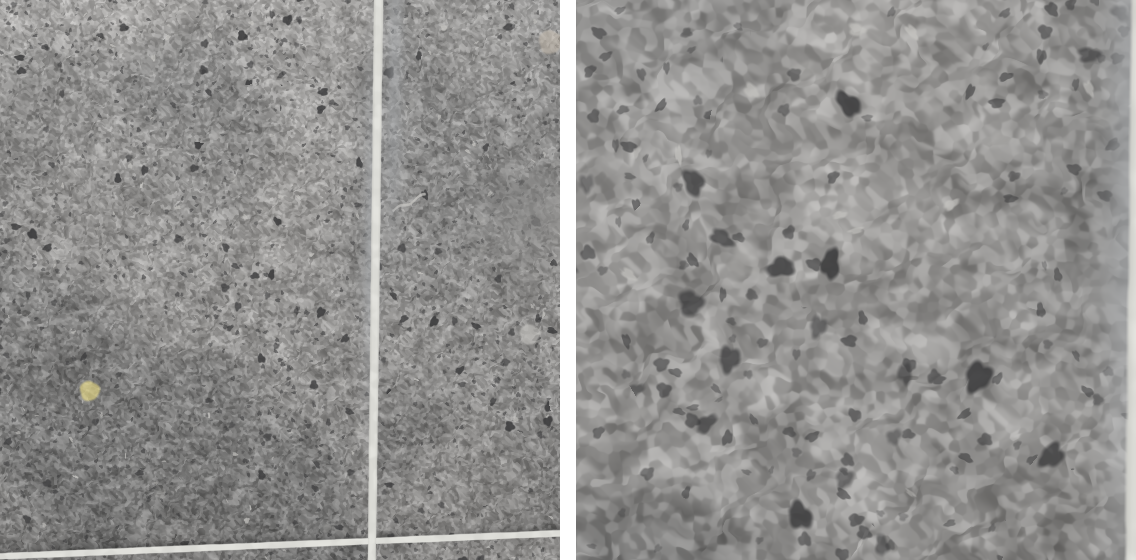
Left, the full canvas; right, a detail of the centre.
Give the GLSL for this texture, as a Shadertoy shader.

```glsl
#define STONE vec3(0.550, 0.547, 0.542)
#define GROUT vec3(0.87, 0.87, 0.85)
#define DARK_CHIP vec3(0.23, 0.23, 0.235)
#define PALE_CHIP vec3(0.78, 0.775, 0.76)
#define YELLOW_CHIP vec3(0.80, 0.76, 0.52)
#define JOINT_HALF vec2(0.0078, 0.0058)
#define GRAIN 0.18
#define CLOUD 0.11

vec3 hash3(vec2 cell) {
    vec3 q = fract(cell.xyx * vec3(0.1031, 0.1030, 0.0973));
    q += dot(q, q.yxz + 33.33);
    return fract((q.xxy + q.yzz) * q.zyx);
}

// Soft cellular mosaic, centred on zero
float mosaic(vec2 p) {
    vec2 cell = floor(p), f = fract(p);
    float sum = 0.0, total = 0.0;
    for (int y = -1; y <= 1; y++)
    for (int x = -1; x <= 1; x++) {
        vec2 o = vec2(x, y);
        vec3 h = hash3(cell + o);
        vec2 d = o + h.xy - f;
        float w = exp(-7.0 * dot(d, d));
        sum += w * h.z;
        total += w;
    }
    return sum / total - 0.5;
}

// Scattered, randomly turned chips; stretch sets their elongation
float chips(vec2 p, float scale, float density, float radius, float stretch) {
    p *= scale;
    vec2 cell = floor(p), f = fract(p);
    float soft = max(0.07, 0.8 * scale / iResolution.y);
    float mask = 0.0;
    for (int y = -1; y <= 1; y++)
    for (int x = -1; x <= 1; x++) {
        vec2 o = vec2(x, y);
        vec3 h = hash3(cell + o), k = hash3(cell + o + 71.0);
        vec2 d = f - o - h.xy;
        float a = 6.2832 * k.x;
        d = mat2(cos(a), sin(a), -sin(a), cos(a)) * d;
        d.y *= mix(1.0, stretch, k.y);
        float turn = atan(d.y, d.x);
        float r = radius * (0.5 + 0.5 * k.z);
        r *= 1.0 + 0.14 * sin(3.0 * turn + 6.0 * k.y) + 0.08 * sin(5.0 * turn + a);
        float shape = 1.0 - smoothstep(-soft, soft, length(d) - r);
        mask = max(mask, shape * step(h.z, density) * (0.5 + 0.5 * k.z));
    }
    return mask;
}

// One rounded pebble with a wavy rim
float pebble(vec2 p, float r) {
    float a = atan(p.y, p.x);
    r *= 1.0 + 0.06 * sin(3.0 * a + 1.0) + 0.03 * sin(5.0 * a);
    return 1.0 - smoothstep(-0.003, 0.003, length(p) - r);
}

float glow(vec2 p, vec2 size) {
    p /= size;
    return exp(-dot(p, p));
}

vec3 stone(vec2 uv, vec2 tile) {
    vec2 p = uv + 3.7 * tile + 2.0;
    float cloud = mosaic(p * 4.5);
    float cluster = mosaic(p * 9.0 + 5.0);
    float polish = 0.65 * glow(uv - vec2(0.96, 0.62), vec2(0.10, 0.08));
    float rough = 1.0 - polish;

    // Layered grain, bent by a coarser layer so the cells look irregular
    float bend = mosaic(p * 60.0 + 9.0);
    vec2 warped = p + 0.008 * vec2(bend, -bend);
    float grain = GRAIN * mosaic(warped * 200.0)
                + 0.75 * GRAIN * mosaic(warped * vec2(85.0, 110.0))
                + 0.45 * GRAIN * mosaic(p * 32.0);
    vec3 col = STONE + grain * rough + CLOUD * cloud + 0.4 * CLOUD * cluster;
    col += 0.09 * (uv.y - 0.5);
    col += vec3(0.005, 0.0, -0.005) * cloud;

    // Chips from faint and large to dark and sharp
    float crowd = clamp(1.0 + 2.5 * cluster, 0.3, 2.0);
    col = mix(col, PALE_CHIP, 0.25 * rough * chips(p + 7.0, 26.0, 0.12, 0.26, 2.0));
    col = mix(col, PALE_CHIP, 0.75 * rough * chips(p + 3.0, 46.0, 0.05, 0.26, 4.0));
    col = mix(col, DARK_CHIP, 0.60 * rough * chips(p, 75.0, 0.20 * crowd, 0.34, 2.0));
    col = mix(col, DARK_CHIP, 0.90 * rough * chips(p + 1.0, 34.0, 0.12 * crowd, 0.32, 1.8));

    // Large pebbles and a pale vein
    col = mix(col, YELLOW_CHIP + grain * 0.5, 0.9 * pebble(uv - vec2(0.160, 0.302), 0.0175));
    col = mix(col, PALE_CHIP, 0.65 * pebble(uv - vec2(0.946, 0.403), 0.018));
    col = mix(col, PALE_CHIP * vec3(1.0, 0.95, 0.89), 0.5 * pebble(uv - vec2(0.983, 0.925), 0.021));
    float t = clamp((uv.x - 0.703) / 0.055, 0.0, 1.0);
    vec2 vein = uv - vec2(0.703 + 0.055 * t, 0.624 + 0.028 * t + 0.003 * sin(9.0 * t));
    col = mix(col, PALE_CHIP, 0.75 * (1.0 - smoothstep(0.001, 0.004, length(vein))));
    return col;
}

void mainImage(out vec4 fragColor, in vec2 fragCoord) {
    vec2 uv = fragCoord / iResolution.xy;

    // Slightly tilted joints split the plane into tiles
    vec2 q = uv - vec2(mix(0.664, 0.676, uv.y), 0.0065 + 0.041 * uv.x);
    vec3 col = stone(uv, step(0.0, q));

    // Reflected light beside the upright joint, shade along the level one
    float sheen = smoothstep(0.48, 0.75, uv.y) * glow(vec2(q.x - 0.030, 0.0), vec2(0.015, 1.0));
    float bevel = glow(vec2(q.x + 0.008, uv.y - 0.58), vec2(0.014, 0.26));
    col = mix(col, vec3(0.67, 0.68, 0.69), 0.5 * sheen + 0.65 * bevel);
    col *= 1.0 - 0.22 * exp(-abs(q.y - 0.008) * 110.0);

    // Grout with soft, slightly uneven edges
    float soft = max(0.0015, 0.8 / iResolution.y);
    vec2 halfWidth = JOINT_HALF + vec2(0.0008 * (uv.y - 0.5), 0.0) + 0.0008 * mosaic(uv * 45.0);
    vec2 joint = 1.0 - smoothstep(-soft, soft, abs(q) - halfWidth);
    vec3 grout = GROUT + 0.05 * mosaic(uv * 60.0) - 0.05 * smoothstep(0.003, 0.008, abs(q.x)) * joint.x;
    col = mix(col, grout, max(joint.x, joint.y));

    fragColor = vec4(clamp(col, 0.0, 1.0), 1.0);
}
```
